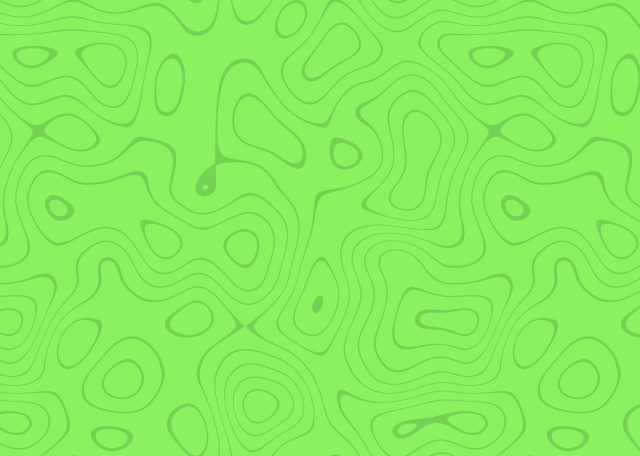
This pattern is drawn by a Shadertoy shader. Its source:

```glsl
// Topographic contour lines on flat green. A tileable gradient-and-value noise
// gives the terrain; thin bands of equal height are inked, so each line swells
// wherever the ground flattens out at saddles and summits.

// Integer hash of a lattice cell: slope in xy, height in z, each in -1..1
vec3 hashCell(vec2 cell) {
    uvec3 v = uvec3(uvec2(cell), 37u) * 1664525u + 1013904223u;
    for (int i = 0; i < 2; i++) {
        v.x += v.y * v.z;
        v.y += v.z * v.x;
        v.z += v.x * v.y;
        v ^= v >> 16u;
    }
    return vec3(v & 0xffffu) / 32767.5 - 1.0;
}

// Smooth terrain that repeats every `period` cells both ways
float terrain(vec2 p, float period) {
    vec2 cell = floor(p);
    vec2 f = p - cell;
    vec2 fade = f * f * f * (f * (f * 6.0 - 15.0) + 10.0);
    float height = 0.0;
    for (int i = 0; i < 4; i++) {
        vec2 corner = vec2(i & 1, i >> 1);
        vec3 node = hashCell(mod(cell + corner, period));
        vec2 weight = mix(1.0 - fade, fade, corner);
        height += weight.x * weight.y * (dot(node.xy * 1.25, f - corner) + 0.28 * node.z);
    }
    return height;
}

void mainImage(out vec4 fragColor, in vec2 fragCoord) {
    // One square tile fills the canvas height
    vec2 uv = fragCoord / iResolution.y;
    float level = terrain(uv * 5.0, 5.0) * 6.0;

    // Ink a fixed share of each height step, smoothed over one pixel
    float pixelStep = max(length(vec2(dFdx(level), dFdy(level))), 1e-4);
    float offLine = abs(fract(level) - 0.5);
    float ink = clamp((0.054 - offLine) / pixelStep + 0.5, 0.0, 1.0);

    vec3 ground = vec3(0.54, 0.95, 0.38);
    vec3 contour = vec3(0.46, 0.82, 0.33);
    fragColor = vec4(mix(ground, contour, ink), 1.0);
}
```
